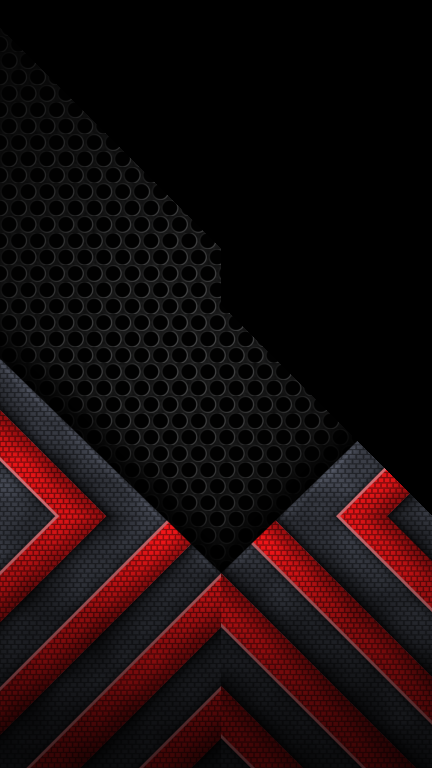
This background is drawn by a Shadertoy shader. Its source:

```glsl
vec2 hashGradient(vec2 cell) {
    vec2 h = vec2(dot(cell, vec2(127.1, 311.7)), dot(cell, vec2(269.5, 183.3)));
    return 2.0 * fract(sin(h) * 43758.5) - 1.0;
}

float gradientNoise(vec2 p) {
    vec2 i = floor(p), f = fract(p), w = f * f * (3.0 - 2.0 * f);
    vec2 e = vec2(1, 0);
    float low = mix(dot(hashGradient(i), f), dot(hashGradient(i + e), f - e), w.x);
    float high = mix(dot(hashGradient(i + e.yx), f - e.yx), dot(hashGradient(i + 1.0), f - 1.0), w.x);
    return mix(low, high, w.y);
}

float cover(float d) {
    float pixel = 0.8 / iResolution.x;
    return smoothstep(-pixel, pixel, d);
}

// Brick-like embossed cells, 0 in the grooves and 1 on the raised parts
float weave(vec2 p, vec2 size) {
    vec2 q = p / size;
    q.x += 0.5 * mod(floor(q.y), 2.0);
    vec2 f = abs(fract(q) - 0.5);
    return 1.0 - smoothstep(0.25, 0.5, max(f.x, f.y));
}

// Perforated metal: staggered holes with a lit rim
vec3 perforatedMetal(vec2 p) {
    vec2 pitch = vec2(0.0438, 0.0379);
    vec2 q = p - vec2(0.437, 1.069);
    float row = floor(q.y / pitch.y + 0.5);
    q.x += 0.5 * pitch.x * mod(row, 2.0);
    q -= pitch * floor(q / pitch + 0.5);
    float r = length(q);
    float facing = 0.5 + 0.5 * dot(q / max(r, 0.001), vec2(0.9, -0.4));

    vec2 k = (p - vec2(0.42, 1.02)) / vec2(0.58, 0.72);
    float light = exp(-dot(k, k));
    float grain = gradientNoise(p * 150.0) + gradientNoise(p * 45.0);
    float metal = 0.085 + 0.04 * grain;
    float rim = cover(r - 0.0167) * (1.0 - smoothstep(0.0185, 0.0215, r));
    metal = mix(metal, 0.11 + 0.16 * facing, rim);
    return vec3(0.98, 0.99, 1.0) * (metal * cover(r - 0.0167) * light + 0.004);
}

// Red strip for lo < a < hi, with a pale left edge and a shadow to its right
void paintStrip(inout vec3 color, vec3 red, float a, float lo, float hi, float side, float light) {
    float fromLeft = 0.707 * (side < 0.0 ? hi - a : a - lo);
    float width = 0.707 * (hi - lo);
    float past = fromLeft - width;
    color *= 1.0 - 0.8 * step(0.0, past) * exp(-past / 0.025);
    color *= 1.0 - 0.5 * step(fromLeft, 0.0) * exp(fromLeft / 0.008);

    vec3 body = red * (1.0 - 0.35 * smoothstep(0.3 * width, width, fromLeft));
    vec3 pale = vec3(0.82, 0.42, 0.44) * (0.3 + 0.7 * light);
    body = mix(pale, body, cover(fromLeft - 0.0065));
    color = mix(color, body, cover(fromLeft) * cover(-past));
}

void mainImage(out vec4 fragColor, in vec2 fragCoord) {
    vec2 p = fragCoord / iResolution.x;
    float side = p.x < 0.512 ? -1.0 : 1.0;
    float ax = abs(p.x - 0.512);

    // Metal sheet, shaded where the panels overlap it
    float panelEdge = 0.715 * (0.451 + 0.97 * ax - p.y);
    vec3 color = perforatedMetal(p);
    color *= 0.2 + 0.8 * smoothstep(0.0, 0.09, -panelEdge);

    // Grey woven panels
    float light = smoothstep(-0.05, 0.7, p.y);
    float cloud = gradientNoise(p * 7.0) + 0.5 * gradientNoise(p * 19.0);
    float fabric = 0.65 + 0.5 * weave(p, vec2(0.017, 0.011));
    vec3 panel = vec3(0.19, 0.20, 0.23) * fabric * (0.22 + 0.8 * light) * (1.0 + 0.5 * cloud);
    panel *= 1.0 + 0.3 * exp(-abs(panelEdge - 0.008) / 0.006);

    // Nested roof-shaped strips, then the pointed strip on each flank
    float glow = (0.25 + 0.85 * light) * (1.0 - 0.35 * ax);
    vec3 red = vec3(0.84, 0.075, 0.085) * glow;
    red *= 0.6 + 0.5 * weave(p, vec2(0.014, 0.012)) + 0.18 * cloud;
    float roof = ax + p.y;
    paintStrip(panel, red, roof, 0.588, 0.699, side, light);
    paintStrip(panel, red, roof, 0.326, 0.451, side, light);
    paintStrip(panel, red, roof, 0.069, 0.190, side, light);
    float flank = ax - abs(p.y - 0.583);
    paintStrip(panel, red, flank, 0.266, 0.384, side, light);

    color = mix(color, panel, cover(panelEdge));
    fragColor = vec4(clamp(color, 0.0, 1.0), 1.0);
}
```
